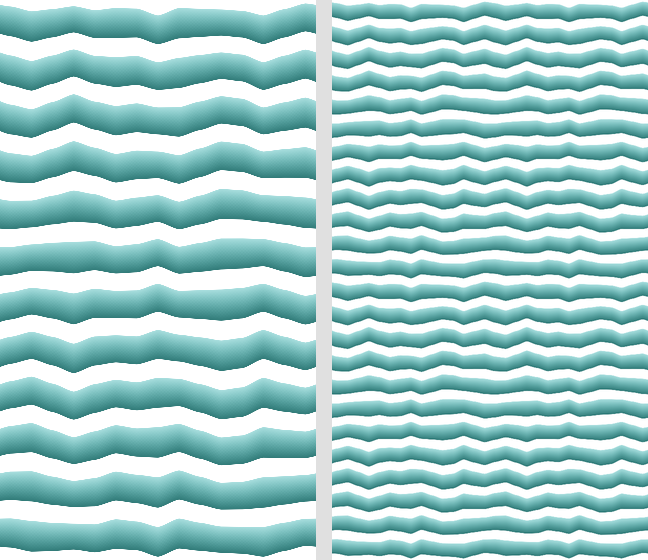
Left: one tile. Right: repeated 2 by 2.
A Shadertoy shader for this pattern:

```glsl
// Twelve wavy teal bands on white, each shaded from light at its top to dark at its base.

const float TAU = 6.2831853;
const float ROWS = 12.0;
const int KNOTS = 15;

// Cosine and sine weights of the sway at evenly spaced knots, in 1/64 of a row
const vec2 SWAY[KNOTS] = vec2[KNOTS](
    vec2(-4.0, 5.0), vec2(2.3, 8.7), vec2(-0.5, -1.0), vec2(-4.9, -11.0), vec2(1.0, -2.5),
    vec2(-2.0, 6.0), vec2(-1.2, 1.5), vec2(8.0, 3.0), vec2(-2.0, 7.8), vec2(-1.0, -1.5),
    vec2(0.0, -11.0), vec2(2.0, -8.0), vec2(8.0, 3.0), vec2(-0.5, -0.5), vec2(-8.5, -3.0));

// Vertical shift of the bands; wraps in x and completes one cycle down the canvas
float bandShift(float x, float row) {
    float k = x * float(KNOTS) - 0.5;
    int left = (int(floor(k)) + KNOTS) % KNOTS;
    float f = fract(k);
    float blend = mix(f, smoothstep(0.0, 1.0, f), 0.5);
    vec2 weights = mix(SWAY[left], SWAY[(left + 1) % KNOTS], blend);
    float phase = TAU * (row - 0.2) / ROWS;
    return dot(weights, vec2(cos(phase), sin(phase))) / 64.0;
}

void mainImage(out vec4 fragColor, in vec2 fragCoord) {
    vec2 uv = fragCoord / iResolution.xy;
    float row = (1.0 - uv.y) * ROWS;

    // Position across the nearest band, zero on its centre line
    float thickness = 0.61;
    float across = fract(row - 0.203 - bandShift(uv.x, row) - 0.5 * thickness + 0.5) - 0.5;
    float depth = clamp(across / thickness + 0.5, 0.0, 1.0);

    // Shading with a faint dashed grain through the middle; the cosine is even about the seam
    float grain = cos(TAU * 96.0 * uv.x) * sin(TAU * 9.0 * depth);
    float shade = depth * (1.2 - 0.2 * depth) + 0.03 * grain * sin(0.5 * TAU * depth);
    vec3 teal = mix(vec3(0.66, 0.87, 0.87), vec3(0.19, 0.48, 0.47), shade);
    teal.gb += 0.12 * shade * (1.0 - shade);

    // Crisp, lightly smoothed band edges
    float soft = 0.3 * ROWS / iResolution.y;
    float cover = 1.0 - smoothstep(-soft, soft, abs(across) - 0.5 * thickness);
    fragColor = vec4(mix(vec3(1.0), teal, cover), 1.0);
}
```
